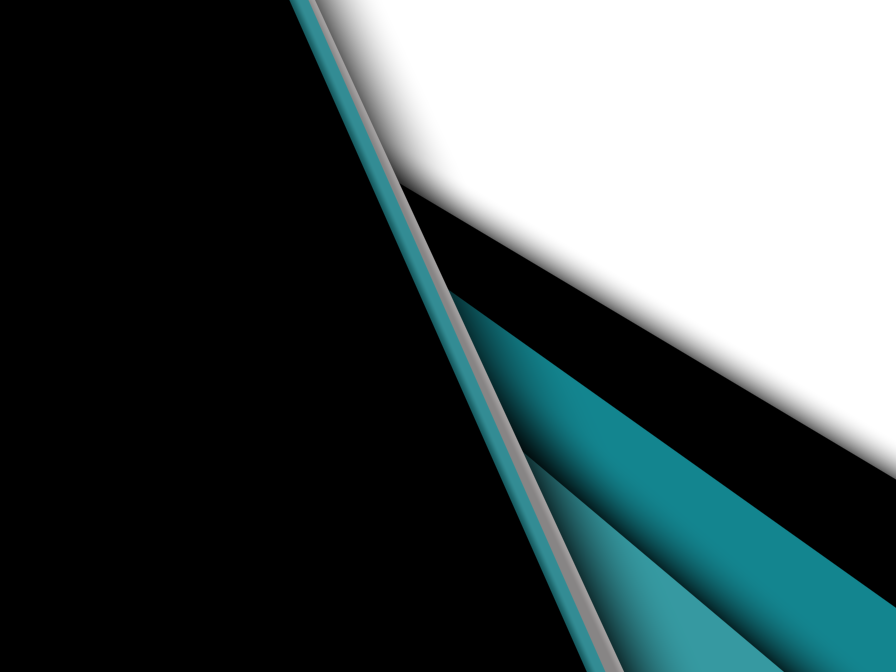
Write a WebGL 1 fragment shader that draws this background.

```glsl
precision highp float;

uniform vec2 u_resolution;

const vec3 BLACK = vec3(0.0);
const vec3 WHITE = vec3(1.0);
const vec3 DEEP_TEAL = vec3(0.075, 0.52, 0.56);
const vec3 LIGHT_TEAL = vec3(0.21, 0.60, 0.63);
const vec3 STRIP_TEAL = vec3(0.20, 0.55, 0.58);
const vec3 STRIP_SHADE = vec3(0.09, 0.36, 0.38);
const vec3 GREY = vec3(0.53, 0.52, 0.52);
const vec3 PALE_GREY = vec3(0.64, 0.63, 0.63);

// Signed distance to the line a-b, positive above and to the right
float lineDistance(vec2 p, vec2 a, vec2 b) {
  vec2 along = normalize(b - a);
  return dot(p - a, vec2(-along.y, along.x));
}

// Smoothed coverage of the side below the line
float below(float dist, float pixel) {
  return 1.0 - smoothstep(-0.75 * pixel, 0.75 * pixel, dist);
}

// Light that remains at a distance from a raised edge
float shadow(float dist, float width, float strength) {
  float fade = 1.0 - clamp(dist / width, 0.0, 1.0);
  return 1.0 - strength * fade * fade;
}

void main() {
  float pixel = 1.0 / u_resolution.y;
  vec2 p = gl_FragCoord.xy * pixel;

  // Edges of the steep strip
  float stripLeft = lineDistance(p, vec2(0.4306, 1.0), vec2(0.8733, 0.0));
  float stripFold = lineDistance(p, vec2(0.459, 1.0), vec2(0.901, 0.0));
  float stripRight = lineDistance(p, vec2(0.4688, 1.0), vec2(0.9288, 0.0));

  // Top edges of the stacked sheets
  float blackTop = lineDistance(p, vec2(0.5972, 0.7257), vec2(1.3333, 0.2865));
  float deepTop = lineDistance(p, vec2(0.6667, 0.5694), vec2(1.3333, 0.0955));
  float lightTop = lineDistance(p, vec2(0.7795, 0.3264), vec2(1.1667, 0.0));

  // Sheets from back to front, each shaded by those above it
  vec3 color = WHITE * shadow(stripRight, 0.095, 0.62) * shadow(blackTop, 0.052, 0.62);
  color = mix(color, BLACK, below(blackTop, pixel));

  vec3 deep = DEEP_TEAL * shadow(stripRight, 0.12, 0.65) * shadow(lightTop, 0.085, 0.75);
  color = mix(color, deep, below(deepTop, pixel));

  vec3 light = LIGHT_TEAL * shadow(stripRight, 0.11, 0.70);
  color = mix(color, light, below(lightTop, pixel));

  // Grey and teal faces of the strip
  vec3 greyFace = mix(GREY, PALE_GREY, smoothstep(-0.012, 0.0, stripRight));
  vec3 tealFace = mix(STRIP_SHADE, STRIP_TEAL, smoothstep(0.0, 0.014, stripLeft));
  color = mix(color, greyFace, below(stripRight, pixel));
  color = mix(color, tealFace, below(stripFold, pixel));

  // Large dark panel on the left
  color = mix(color, BLACK, below(stripLeft, pixel));

  gl_FragColor = vec4(color, 1.0);
}
```
